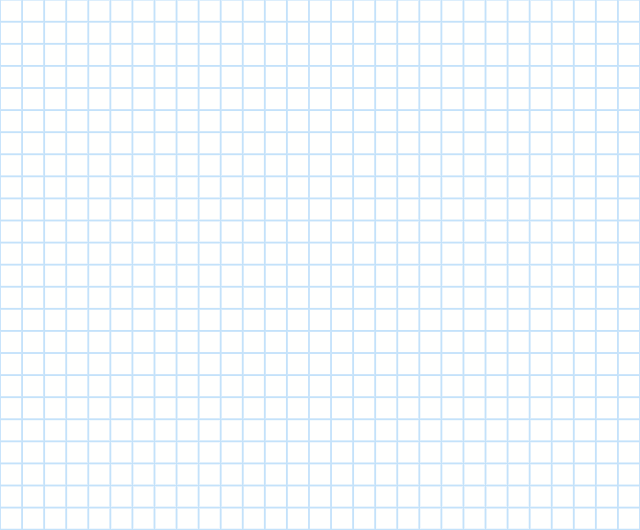
A Shadertoy shader for this pattern:

```glsl
// Box-filtered coverage of the ruled lines, per axis
vec2 lineCoverage(vec2 cell, vec2 pixel) {
    vec2 distToLine = abs(fract(cell + 0.5) - 0.5);
    return clamp((0.042 - distToLine) / pixel + 0.5, 0.0, 1.0);
}

void mainImage(out vec4 fragColor, in vec2 fragCoord) {
    // Whole numbers of squares, so opposite edges join
    vec2 squares = vec2(29.0, 24.0);
    vec2 cell = fragCoord / iResolution.xy * squares;
    vec2 pixel = squares / iResolution.xy;

    // Rows sit a hair above the cell boundary
    vec2 ruled = lineCoverage(cell - vec2(0.0, 0.015), pixel);
    float ink = max(ruled.x, ruled.y);

    vec3 paper = vec3(1.0, 1.0, 0.995);
    vec3 paleBlue = vec3(0.77, 0.885, 0.982);
    fragColor = vec4(mix(paper, paleBlue, ink), 1.0);
}
```
